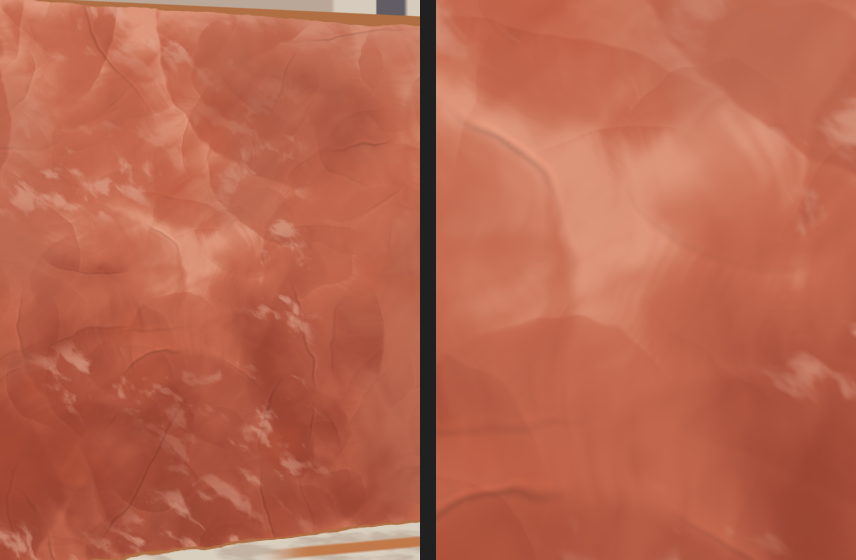
Left, the full canvas; right, a detail of the centre.
Give the GLSL for this texture, as a Shadertoy shader.

```glsl
// Terracotta polished plaster panel: overlapping trowel strokes, fine creases and pale scrapes.

const vec3 SHADE = vec3(0.61, 0.27, 0.20);
const vec3 CLAY  = vec3(0.77, 0.41, 0.31);
const vec3 BLUSH = vec3(0.87, 0.59, 0.48);
const vec3 DUST  = vec3(0.71, 0.43, 0.34);
const vec3 RUST  = vec3(0.73, 0.32, 0.21);
const vec3 CHALK = vec3(0.85, 0.81, 0.75);
const vec3 STONE = vec3(0.64, 0.53, 0.46);
const vec3 WOOD  = vec3(0.69, 0.43, 0.26);

float hash(vec2 p) {
    vec3 h = fract(vec3(p.xyx) * 0.1031);
    h += dot(h, h.yzx + 33.33);
    return fract((h.x + h.y) * h.z);
}

float noise(vec2 p) {
    vec2 i = floor(p), f = fract(p);
    f = f * f * (3.0 - 2.0 * f);
    return mix(mix(hash(i), hash(i + vec2(1, 0)), f.x),
               mix(hash(i + vec2(0, 1)), hash(i + vec2(1, 1)), f.x), f.y);
}

vec2 rotate(vec2 p, float a) {
    float c = cos(a), s = sin(a);
    return vec2(c * p.x - s * p.y, s * p.x + c * p.y);
}

float fbm(vec2 p) {
    float sum = 0.0, amp = 0.533;
    for (int i = 0; i < 4; i++) {
        sum += amp * noise(p);
        p = rotate(p, 0.6) * 2.03 + 7.1;
        amp *= 0.5;
    }
    return sum;
}

// x: tone left by curved strokes with one crisp side, y: creases along some edges
vec2 trowelLayer(vec2 p, float cells, float seed) {
    vec2 g = p * cells, id = floor(g), sum = vec2(0.0);
    float width = 0.0022 * cells;
    for (int j = -1; j <= 1; j++)
    for (int i = -1; i <= 1; i++) {
        vec2 cell = id + vec2(i, j);
        vec2 key = cell + seed;
        float a = hash(key), b = hash(key + 17.3), c = hash(key + 41.7);
        vec2 q = rotate(g - cell - vec2(a, b), 6.283 * hash(key + 63.9));
        float d = q.y + (c - 0.3) * q.x * q.x;
        float reach = 1.0 - smoothstep(0.45, 0.98, length(q));
        float soft = mix(0.012, 0.12, a * a);
        float grain = 0.75 + 0.5 * noise(q * vec2(26.0, 2.5) + 90.0 * a);
        sum.x += (c - 0.48) * smoothstep(-soft, soft, d) * exp(-2.6 * max(d, 0.0)) * reach * grain;
        float line = exp(-pow(d / width, 2.0)) - 0.4 * exp(-pow(d / width - 2.2, 2.0));
        sum.y += line * reach * smoothstep(0.5, 0.85, b);
    }
    return sum;
}

// fine drag marks running along one direction
float dragMarks(vec2 p, float angle) {
    vec2 q = rotate(p, angle);
    return noise(q * vec2(6.0, 60.0)) + 0.5 * noise(q * vec2(12.0, 120.0)) - 0.75;
}

vec3 toneColor(float t) {
    vec3 low = mix(SHADE, CLAY, smoothstep(0.0, 0.66, t));
    return mix(low, BLUSH, smoothstep(0.58, 1.0, t));
}

vec3 plaster(vec2 p, float rim) {
    vec2 warp = vec2(fbm(p * 9.0), fbm(p * 9.0 + 31.0)) - 0.5;
    vec2 w = p + 0.05 * warp;
    vec2 broad = trowelLayer(w, 3.1, 3.0);
    vec2 middle = trowelLayer(w + 0.37, 5.3, 19.0);
    vec2 small = trowelLayer(w + 0.71, 9.7, 57.0);
    vec2 tiny = trowelLayer(w + 0.13, 15.0, 83.0);

    float t = 0.38 + 0.46 * (p.y - 0.5) + 0.3 * (p.x - 0.37);
    t += 0.62 * broad.x + 0.56 * middle.x + 0.4 * small.x + 0.22 * tiny.x;
    t += 0.7 * (fbm(w * 5.0 + 4.0) - 0.5) + 0.15 * (fbm(w * 20.0) - 0.5);
    float field = smoothstep(0.35, 0.65, noise(p * 4.0 + 8.0));
    t += 0.07 * mix(dragMarks(w, -0.8), dragMarks(w, 1.2), field);
    t += 0.3 * rim;

    vec3 color = toneColor(t);
    color = mix(color, RUST, 0.35 * smoothstep(0.5, 0.72, fbm(w * 6.0 + 50.0)));
    color = mix(color, DUST, 0.35 * smoothstep(0.5, 0.72, fbm(w * 4.0 + 80.0)));

    // faint creases that break up along their length
    float crease = 0.13 * broad.y + 0.11 * middle.y + 0.05 * small.y;
    color *= 1.0 - crease * smoothstep(0.3, 0.75, noise(p * 17.0));

    // small feathered scrapes, gathered in loose groups
    float group = smoothstep(0.55, 0.85, noise(p * 6.0 + 2.0)) + 0.5 * rim;
    float scrape = smoothstep(0.54, 0.78, fbm(rotate(w, 0.7) * vec2(24.0, 42.0)));
    color = mix(color, mix(BLUSH, CHALK, 0.3), 0.6 * scrape * min(group, 1.0));
    return color;
}

// 1 above the height, 0 below
float above(float y, float height, float blur) {
    return smoothstep(-blur, blur, y - height);
}

void mainImage(out vec4 fragColor, in vec2 fragCoord) {
    vec2 p = fragCoord / iResolution.y;
    float blur = 0.0016;
    float ragged = 0.014 * (fbm(p * vec2(24.0, 40.0)) - 0.5);
    float top = 1.003 - 0.07 * p.x + ragged;
    float bottom = 0.126 * (p.x - 0.17) + ragged;
    float rim = exp(-abs(top - p.y) / 0.022) + 0.6 * exp(-abs(p.y - bottom) / 0.014);
    vec3 color = plaster(p, rim);

    // upper batten, wall and post behind it
    vec3 wall = mix(STONE, CHALK, 0.45 + 0.5 * smoothstep(0.59, 0.6, p.x));
    float post = smoothstep(0.67, 0.674, p.x) * (1.0 - smoothstep(0.72, 0.73, p.x));
    wall = mix(wall, STONE * vec3(0.6, 0.68, 0.85), post);
    color = mix(color, WOOD, above(p.y, top, blur));
    color = mix(color, wall, above(p.y, 1.006 - 0.047 * p.x, blur));

    // lower ledge: ochre seam, chalky board and an orange rail
    vec3 board = mix(CHALK, STONE, 0.4 * smoothstep(0.45, 0.75, fbm(p * vec2(14.0, 50.0))));
    float rail = abs(p.y - 0.033 - 0.09 * (p.x - 0.75)) - 0.009;
    board = mix(board, WOOD * 1.1, (1.0 - smoothstep(-0.003, 0.003, rail)) * smoothstep(0.46, 0.56, p.x));
    color = mix(WOOD, color, above(p.y, bottom, blur));
    color = mix(board, color, above(p.y, bottom - 0.005, blur));
    fragColor = vec4(color, 1.0);
}
```
